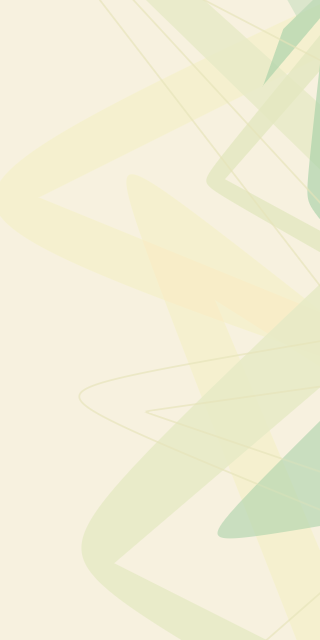
Write a Shadertoy shader that draws this background.

```glsl
// Pale cream backdrop with translucent yellow and green chevrons, leaves and fine lines.

// Unit normal of the line a-b; the inside lies to the right of travel.
vec2 lineNormal(vec2 a, vec2 b) {
    vec2 along = normalize(b - a);
    return vec2(along.y, -along.x);
}

// Signed distance to the half plane bounded by a-b.
float halfPlane(vec2 p, vec2 a, vec2 b) {
    return dot(p - a, lineNormal(a, b));
}

// Wedge opening to the right, its tip rounded into a hyperbola.
float wedge(vec2 p, vec2 upper, vec2 apex, vec2 lower, float roundness) {
    vec2 upperNormal = lineNormal(apex, upper);
    vec2 lowerNormal = lineNormal(lower, apex);
    float a = dot(p - apex, upperNormal);
    float b = dot(p - apex, lowerNormal);
    float root = sqrt((a - b) * (a - b) + roundness * roundness + 0.0001);
    vec2 gradient = mix(lowerNormal, upperNormal, 0.5 + 0.5 * (a - b) / root);
    return 0.5 * (a + b + root) / length(gradient);
}

// Rounded outer wedge with a sharp inner wedge cut away.
float chevron(float outer, float inner) {
    return max(outer, -inner);
}

float coverage(float d, float pixel) {
    return clamp(0.5 - d / pixel, 0.0, 1.0);
}

float stroke(float d, float halfWidth) {
    return abs(d) - halfWidth;
}

void mainImage(out vec4 fragColor, in vec2 fragCoord) {
    // Canvas spans 100 by 200 units, measured down from the top left.
    vec2 uv = fragCoord / iResolution.xy;
    vec2 p = vec2(uv.x, 1.0 - uv.y) * vec2(100.0, 200.0);
    float pixel = 200.0 / iResolution.y;

    const vec3 cream = vec3(0.968, 0.945, 0.875);
    const vec3 yellow = vec3(0.960, 0.942, 0.785);
    const vec3 apricot = vec3(0.975, 0.925, 0.770);
    const vec3 paleGreen = vec3(0.905, 0.917, 0.775);
    const vec3 mint = vec3(0.660, 0.820, 0.660);
    const vec3 thread = vec3(0.900, 0.890, 0.725);
    vec3 color = cream;

    // Yellow chevrons and their warm overlap
    float wideYellow = coverage(chevron(
        wedge(p, vec2(100.0, -2.0), vec2(-52.3, 65.1), vec2(100.0, 114.6), 36.0),
        wedge(p, vec2(100.0, 17.8), vec2(12.2, 61.7), vec2(100.0, 97.5), 0.0)), pixel);
    float steepYellow = coverage(chevron(
        wedge(p, vec2(100.0, 96.4), vec2(29.4, 40.1), vec2(92.4, 200.0), 9.4),
        wedge(p, vec2(100.0, 114.6), vec2(67.2, 93.8), vec2(100.0, 172.0), 0.0)), pixel);
    color = mix(color, yellow, 0.70 * max(wideYellow, steepYellow));
    color = mix(color, apricot, 0.65 * wideYellow * steepYellow);

    // Diagonal green band at the top
    float band = max(halfPlane(p, vec2(63.8, 0.0), vec2(100.0, 32.6)),
                     halfPlane(p, vec2(100.0, 53.0), vec2(45.6, 0.0)));
    color = mix(color, paleGreen, 0.80 * coverage(band, pixel));

    // Large green chevron below
    float broadGreen = chevron(
        wedge(p, vec2(100.0, 87.2), vec2(5.7, 175.0), vec2(100.0, 226.7), 23.4),
        wedge(p, vec2(100.0, 121.1), vec2(35.7, 176.0), vec2(100.0, 208.4), 0.0));
    color = mix(color, paleGreen, 0.85 * coverage(broadGreen, pixel));

    // Narrow green chevron
    float narrowGreen = chevron(
        wedge(p, vec2(100.0, 10.9), vec2(61.9, 57.3), vec2(100.0, 78.9), 3.4),
        wedge(p, vec2(100.0, 22.1), vec2(70.3, 56.0), vec2(100.0, 72.1), 0.0));
    color = mix(color, paleGreen * vec3(0.985, 0.99, 0.97), 0.80 * coverage(narrowGreen, pixel));

    // Mint leaves along the right side
    float lowLeaf = wedge(p, vec2(100.0, 131.0), vec2(57.5, 172.7), vec2(100.0, 164.9), 7.0);
    float sideLeaf = wedge(p, vec2(100.0, 19.5), vec2(95.1, 63.3), vec2(100.0, 69.0), 2.6);
    float topLeaf = max(max(halfPlane(p, vec2(82.3, 26.6), vec2(88.5, 9.1)),
                            halfPlane(p, vec2(88.5, 9.1), vec2(97.7, 0.0))),
                        halfPlane(p, vec2(100.0, 5.7), vec2(82.3, 26.6)));
    float topShade = max(halfPlane(p, vec2(93.0, 5.7), vec2(89.8, 0.0)),
                         halfPlane(p, vec2(97.7, 0.0), vec2(93.0, 4.7)));
    color = mix(color, mint, 0.58 * coverage(lowLeaf, pixel));
    color = mix(color, mint, 0.65 * coverage(min(sideLeaf, topLeaf), pixel));
    color = mix(color, mint, 0.35 * coverage(topShade, pixel));

    // Fine straight and looping threads
    float straight = min(
        min(abs(halfPlane(p, vec2(31.2, 0.0), vec2(100.0, 89.3))),
            abs(halfPlane(p, vec2(41.7, 0.0), vec2(100.0, 63.3)))),
        min(abs(halfPlane(p, vec2(63.8, 0.0), vec2(100.0, 18.8))),
            abs(halfPlane(p, vec2(83.3, 200.0), vec2(100.0, 185.4)))));
    float loopThread = wedge(p, vec2(100.0, 106.0), vec2(4.4, 121.5), vec2(100.0, 159.9), 11.0);
    float sharpThread = wedge(p, vec2(100.0, 120.8), vec2(44.8, 128.6), vec2(100.0, 147.4), 0.5);
    float threads = min(straight, min(abs(loopThread), abs(sharpThread)));
    float threadTint = 0.65 - 0.35 * coverage(lowLeaf, pixel);
    color = mix(color, thread, threadTint * coverage(stroke(threads, 0.28), pixel));

    fragColor = vec4(color, 1.0);
}
```
